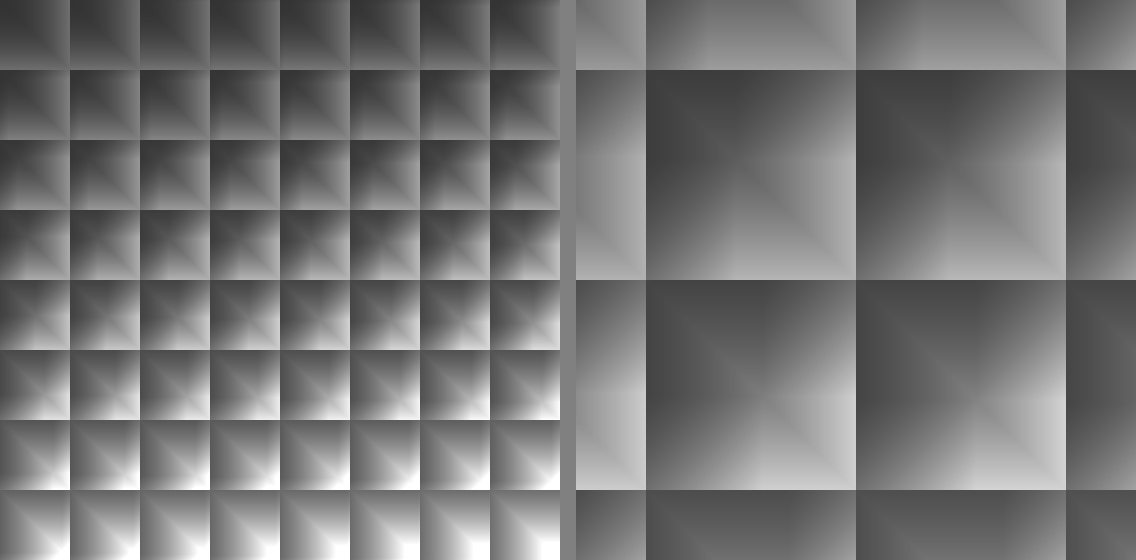
Left, the full canvas; right, a detail of the centre.
A WebGL 1 fragment shader for this pattern:

```glsl
precision highp float;
// An 8 by 8 sheet of slices through the RGB cube, shown as grey lightness.
// Red runs rightward and green downward in each tile; blue steps up from tile
// to tile. Lightness (max + min) / 2 makes the creases, a tone curve the contrast.

uniform vec2 u_resolution;

const float TILES = 8.0;        // tiles across and down
const float BLACK_LEVEL = 0.2;  // grey of zero lightness
const float GAIN = 1.07;        // above the headroom, so highlights clip
const float GAMMA = 2.2;

// Cube colour at a sheet position, with the origin at the upper left.
vec3 cubeColor(vec2 sheet, float tiles) {
  vec2 grid = sheet * tiles;
  vec2 tile = floor(grid);
  float blue = (tile.y * tiles + tile.x) / (tiles * tiles - 1.0);
  return vec3(fract(grid), blue);
}

// Midpoint between the strongest and the weakest channel.
float lightness(vec3 color) {
  float strongest = max(color.r, max(color.g, color.b));
  float weakest = min(color.r, min(color.g, color.b));
  return 0.5 * (strongest + weakest);
}

// Lifted blacks, a power curve and clipped whites.
float toneCurve(float value, float black, float gain, float gamma) {
  return clamp(black + gain * pow(value, gamma), 0.0, 1.0);
}

void main() {
  float grey = 0.0;

  // Average 2 by 2 samples to smooth the tile edges.
  for (int j = 0; j < 2; j++) {
    for (int i = 0; i < 2; i++) {
      vec2 offset = (vec2(float(i), float(j)) - 0.5) * 0.5;
      vec2 sheet = (gl_FragCoord.xy + offset) / u_resolution;
      sheet.y = 1.0 - sheet.y;
      float light = lightness(cubeColor(sheet, TILES));
      grey += 0.25 * toneCurve(light, BLACK_LEVEL, GAIN, GAMMA);
    }
  }

  gl_FragColor = vec4(vec3(grey), 1.0);
}
```
